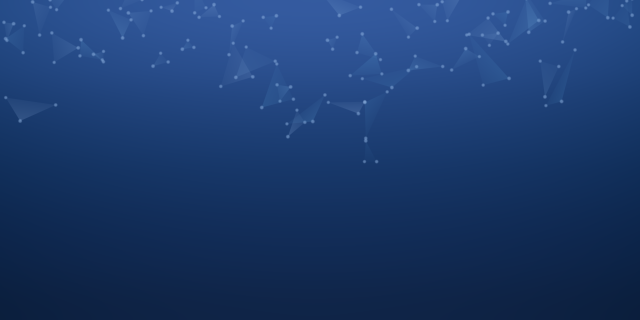
Reproduce this background procedurally as a Shadertoy shader.

```glsl
// A deep blue backdrop, lit from the top, with a hanging mesh of glassy triangles.
// Hashed facets fill a band along the top edge; a few larger ones reach lower.
// Space: x runs 0..2 rightward, y is depth 0..1 measured down from the top.

vec3 hash3(float n) {
    vec3 v = fract(vec3(n) * vec3(0.1031, 0.1137, 0.0973) + 0.19);
    v += dot(v, v.yzx + 33.33);
    return fract((v.xxy + v.yzz) * v.zyx);
}

float cross2(vec2 a, vec2 b) {
    return a.x * b.y - a.y * b.x;
}

float bump(float x, float center, float width) {
    float t = (x - center) / width;
    return exp(-t * t);
}

// Light from the top centre fading to navy, darker toward the sides
vec3 backdrop(vec2 p) {
    vec3 col = mix(vec3(0.205, 0.355, 0.625), vec3(0.155, 0.295, 0.535), smoothstep(0.0, 0.34, p.y));
    col = mix(col, vec3(0.095, 0.225, 0.425), smoothstep(0.2, 0.56, p.y));
    col = mix(col, vec3(0.070, 0.175, 0.345), smoothstep(0.45, 0.78, p.y));
    col = mix(col, vec3(0.060, 0.143, 0.280), smoothstep(0.7, 1.0, p.y));
    float side = (p.x - 0.98) * (p.x - 0.98);
    return col * (1.0 - vec3(0.30, 0.17, 0.15) * side);
}

float dotMask(vec2 p, vec2 center, float radius, float px) {
    return 1.0 - smoothstep(radius - px, radius + px, length(p - center));
}

// Translucent triangle, brightest at corner a, with a dot on every corner
void facet(inout vec3 col, vec2 p, vec2 a, vec2 b, vec2 c, vec3 tint, float strength) {
    float px = 1.0 / iResolution.y;
    float area = cross2(b - a, c - a);
    float facing = area < 0.0 ? -1.0 : 1.0;
    float nearA = cross2(c - b, p - b);
    float edge = min(nearA * facing / length(c - b),
                 min(cross2(a - c, p - c) * facing / length(a - c),
                     cross2(b - a, p - a) * facing / length(b - a)));
    float inside = smoothstep(-0.7 * px, 0.7 * px, edge);
    float fade = mix(0.3, 1.0, clamp(nearA * facing / max(abs(area), 1e-5), 0.0, 1.0));
    col = mix(col, tint, strength * fade * inside);

    float dots = max(dotMask(p, a, 0.0052, px),
                 max(dotMask(p, b, 0.0045, px), dotMask(p, c, 0.0048, px)));
    col = mix(col, vec3(0.58, 0.72, 0.90), 0.5 * dots);
}

void mainImage(out vec4 fragColor, in vec2 fragCoord) {
    vec2 uv = fragCoord / iResolution.xy;
    vec2 p = vec2(2.0 * uv.x, 1.0 - uv.y);
    vec3 col = backdrop(p);
    vec3 glass = vec3(0.50, 0.63, 0.82);
    vec3 teal = vec3(0.30, 0.56, 0.78);

    // Scattered mesh along the top, thinner around the open gaps
    const int COUNT = 42;
    for (int i = 0; i < COUNT; i++) {
        float n = float(i);
        vec3 place = hash3(n + 1.7);
        vec3 spread = hash3(n + 61.3);
        vec3 turn = hash3(n + 137.9);
        float x = 2.0 * (n + place.x) / float(COUNT);
        float gap = 0.17 * bump(x, 0.93, 0.09) + 0.20 * bump(x, 1.17, 0.05);
        float reach = 0.22 - 0.07 * bump(x, 2.0, 0.2);
        vec2 center = vec2(x, gap + reach * pow(place.y, 1.25));
        vec3 angle = 6.2832 * (turn.x + vec3(0.0, 0.2 + 0.2 * turn.y, 0.6 + 0.2 * turn.z));
        vec3 size = 0.018 + 0.085 * spread * spread;
        vec2 a = center + size.x * vec2(cos(angle.x), sin(angle.x));
        vec2 b = center + size.y * vec2(cos(angle.y), sin(angle.y));
        vec2 c = center + size.z * vec2(cos(angle.z), sin(angle.z));
        facet(col, p, a, b, c, mix(teal, glass, place.z), 0.12 + 0.16 * turn.y);
    }

    // Larger facets: left corner, centre arm, hanging strand, right arm
    facet(col, p, vec2(0.063, 0.378), vec2(0.018, 0.305), vec2(0.174, 0.328), glass, 0.26);
    facet(col, p, vec2(0.790, 0.240), vec2(0.729, 0.135), vec2(0.690, 0.270), glass, 0.18);
    facet(col, p, vec2(0.818, 0.336), vec2(0.865, 0.200), vec2(0.917, 0.310), teal, 0.22);
    facet(col, p, vec2(1.120, 0.355), vec2(1.026, 0.320), vec2(1.140, 0.318), glass, 0.28);
    facet(col, p, vec2(1.140, 0.320), vec2(1.210, 0.287), vec2(1.143, 0.432), teal, 0.16);
    facet(col, p, vec2(1.143, 0.440), vec2(1.139, 0.505), vec2(1.177, 0.505), teal, 0.10);
    facet(col, p, vec2(1.755, 0.317), vec2(1.706, 0.330), vec2(1.797, 0.156), teal, 0.18);
    facet(col, p, vec2(1.591, 0.245), vec2(1.510, 0.266), vec2(1.466, 0.107), teal, 0.20);

    fragColor = vec4(col, 1.0);
}
```
